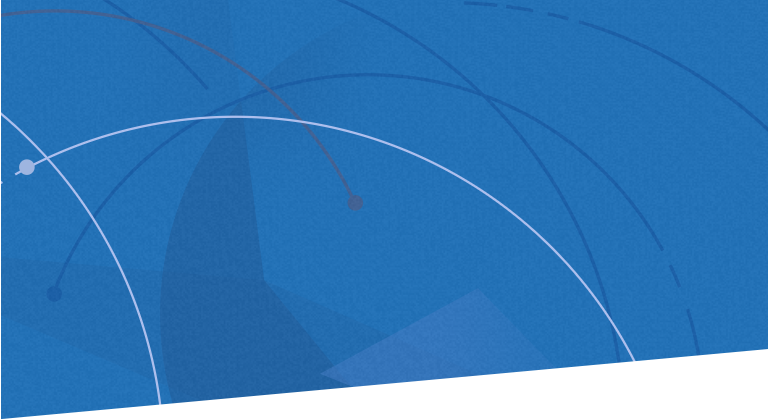
A Shadertoy shader for this background:

```glsl
const vec3 BASE_BLUE = vec3(0.137, 0.445, 0.715);
const vec3 SHADE_BLUE = vec3(0.135, 0.355, 0.590);
const vec3 LINE_BLUE = vec3(0.105, 0.365, 0.645);
const vec3 FACET_LIGHT = vec3(0.260, 0.480, 0.760);
const vec3 WARM_GREY = vec3(0.275, 0.375, 0.560);
const vec3 PALE_LINE = vec3(0.680, 0.750, 0.930);
const vec3 PALE_DOT = vec3(0.620, 0.710, 0.880);
const float THIN = 0.0054;
const float THICK = 0.0080;
const float DOT_RADIUS = 0.0185;
const float GRAIN_SCALE = 260.0;
const float GRAIN_AMOUNT = 0.035;
const float SLOPE_START = 0.002;
const float SLOPE_RISE = 0.0913;
const float LEFT_MARGIN = 0.0024;
const vec2 SPINE_TOP = vec2(0.543, 1.0);
const vec2 KNEE = vec2(0.629, 0.333);
const vec2 SPINE_FOOT = vec2(0.833, 0.083);

float pixel;

float hash(vec2 p) {
    return fract(sin(dot(p, vec2(127.1, 311.7))) * 43758.5453);
}

float noise(vec2 p) {
    vec2 cell = floor(p), f = fract(p);
    f = f * f * (3.0 - 2.0 * f);
    float low = mix(hash(cell), hash(cell + vec2(1, 0)), f.x);
    float high = mix(hash(cell + vec2(0, 1)), hash(cell + vec2(1, 1)), f.x);
    return mix(low, high, f.y);
}

// Antialiased coverage of a signed distance, negative inside
float fill(float d) {
    return clamp(0.5 - d / pixel, 0.0, 1.0);
}

// Coverage of the half plane to the right of the ray from a to b
float rightOf(vec2 p, vec2 a, vec2 b) {
    vec2 along = normalize(b - a);
    return fill(dot(p - a, vec2(-along.y, along.x)));
}

float disc(vec2 p, vec2 centre, float radius) {
    return fill(length(p - centre) - radius);
}

// Circular stroke between two angles in degrees
float arc(vec2 p, vec2 centre, float radius, float from, float to, float width) {
    vec2 q = p - centre;
    float angle = degrees(atan(q.y, q.x));
    float ends = radians(max(from - angle, angle - to)) * radius;
    return fill(abs(length(q) - radius) - 0.5 * width) * fill(ends);
}

vec3 facets(vec2 p) {
    vec3 colour = BASE_BLUE;
    float upper = rightOf(p, SPINE_TOP, KNEE);
    float lower = rightOf(p, KNEE, SPINE_FOOT);
    float leftSide = p.y > KNEE.y ? upper : lower;
    float lens = disc(p, vec2(1.148, 0.252), 0.767);

    // Curved leaf, split by the spine
    float fade = (1.0 - smoothstep(0.55, 0.95, p.x)) * smoothstep(0.50, 0.85, p.y);
    colour = mix(colour, SHADE_BLUE, lens * mix(0.32 * fade, 0.52, leftSide));
    colour = mix(colour, SHADE_BLUE, 0.16 * leftSide * (1.0 - lens)
        * smoothstep(0.2, 0.55, p.x) * smoothstep(0.4, 0.9, p.y));

    // Low band on the left and wedge beside the knee
    float band = leftSide * rightOf(p, vec2(0.0, 0.388), KNEE)
        * (1.0 - rightOf(p, vec2(0.0, 0.25), vec2(0.381, 0.088)));
    float wedge = (1.0 - leftSide) * rightOf(p, KNEE, vec2(1.143, 0.107));
    colour = mix(colour, SHADE_BLUE, 0.20 * band + 0.22 * wedge);

    // Light facet above the slope
    vec2 peak = vec2(1.138, 0.314), corner = vec2(0.762, 0.110);
    float facet = rightOf(p, corner, peak) * rightOf(p, peak, vec2(1.321, 0.126))
        * rightOf(p, vec2(0.850, 0.075), corner);
    return mix(colour, FACET_LIGHT, 0.55 * facet * (1.0 - 0.6 * smoothstep(1.0, 1.32, p.x)));
}

void mainImage(out vec4 fragColor, in vec2 fragCoord) {
    vec2 p = fragCoord / iResolution.y;
    pixel = 1.0 / iResolution.y;
    vec3 colour = facets(p);

    // Dark arcs, with dashes at their ends
    vec2 wide = vec2(0.876, 0.024), outer = vec2(1.060, -0.133);
    float dark = arc(p, wide, 0.798, 28.4, 159.7, THICK);
    dark = max(dark, arc(p, wide, 0.798, 21.5, 25.6, THICK));
    dark = max(dark, arc(p, wide, 0.798, 0.0, 17.5, THICK));
    dark = max(dark, arc(p, vec2(0.377, -0.020), 1.108, 0.0, 90.0, THICK));
    dark = max(dark, arc(p, vec2(-0.348, 0.069), 1.107, 40.5, 90.0, THICK));
    dark = max(dark, arc(p, outer, 1.127, 0.0, 73.6, THICK));
    for (int i = 0; i < 3; i++) {
        float start = 87.7 - 5.1 * float(i);
        dark = max(dark, arc(p, outer, 1.127, start - 4.0 + 0.7 * float(i), start, THICK));
    }
    dark = max(dark, disc(p, vec2(0.129, 0.300), DOT_RADIUS));
    colour = mix(colour, LINE_BLUE, 0.85 * dark);

    // Warm arc and its end dot
    float warm = arc(p, vec2(0.131, 0.188), 0.786, 24.7, 180.0, THICK);
    warm = max(warm, disc(p, vec2(0.846, 0.517), DOT_RADIUS));
    colour = mix(colour, WARM_GREY, 0.85 * warm);

    // Fine grain
    colour += GRAIN_AMOUNT * (noise(p * GRAIN_SCALE) - 0.5);

    // Pale arcs and dot
    vec2 dome = vec2(0.560, -0.345);
    float pale = arc(p, dome, 1.067, 0.0, 119.4, THIN);
    pale = max(pale, arc(p, dome, 1.067, 121.3, 180.0, THIN));
    pale = max(pale, arc(p, vec2(-0.691, -0.100), 1.081, 0.0, 90.0, THIN));
    colour = mix(colour, PALE_LINE, pale);
    colour = mix(colour, PALE_DOT, disc(p, vec2(0.064, 0.602), DOT_RADIUS));

    // White slope and left margin
    float white = max(fill(p.y - SLOPE_START - SLOPE_RISE * p.x), fill(p.x - LEFT_MARGIN));
    fragColor = vec4(mix(colour, vec3(1.0), white), 1.0);
}
```
